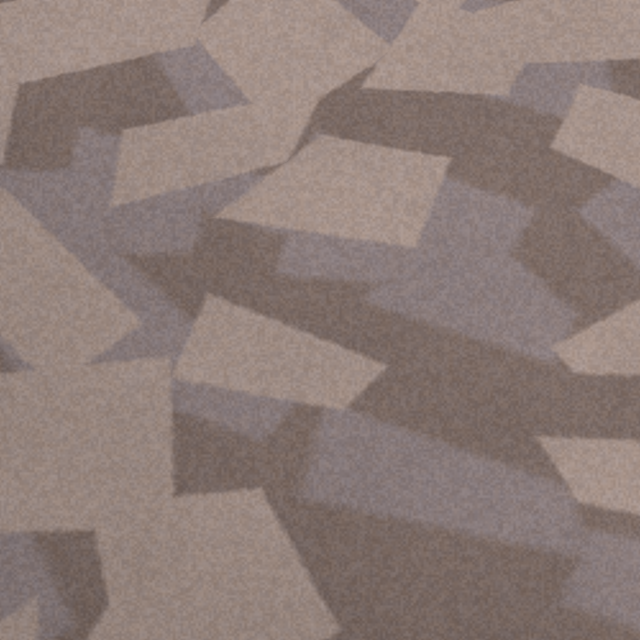
Give the GLSL for this texture, as a three.js fragment shader.

```glsl
// Worn carpet of overlapping pale and blue-grey angular patches on brown, seen at a slant.
varying vec2 vUv;

const vec3 BROWN = vec3(0.468, 0.405, 0.382);
const vec3 BLUE_GREY = vec3(0.520, 0.468, 0.468);
const vec3 PALE = vec3(0.615, 0.545, 0.515);

const float CELL_SIZE = 0.32;       // spacing of patches
const float PALE_CHANCE = 0.86;
const float BLUE_CHANCE = 0.66;
const float PALE_SOFTNESS = 0.006;
const float BLUE_SOFTNESS = 0.011;
const float NEAR_DEPTH = 1.2;       // perspective divisor at the bottom
const float TILT = 0.42;            // how much it shrinks towards the top
const float GRAIN_SCALE = 250.0;
const float GRAIN_STRENGTH = 0.095;
const float TINT_STRENGTH = 0.028;
const float MOTTLE_STRENGTH = 0.045;

float hash(vec2 p) {
  vec3 q = fract(vec3(p.xyx) * 0.1031);
  q += dot(q, q.yzx + 33.33);
  return fract((q.x + q.y) * q.z);
}

float valueNoise(vec2 p) {
  vec2 cell = floor(p);
  vec2 f = fract(p);
  f = f * f * (3.0 - 2.0 * f);
  float low = mix(hash(cell), hash(cell + vec2(1.0, 0.0)), f.x);
  float high = mix(hash(cell + vec2(0.0, 1.0)), hash(cell + 1.0), f.x);
  return mix(low, high, f.y);
}

// Distance to a skewed four-sided patch around the origin, in cell units
float patchDistance(vec2 p, vec2 id) {
  float heading = mix(-0.85, 0.38, hash(id + 5.3));
  float halfLength = mix(0.36, 0.74, hash(id + 11.7));
  float halfWidth = mix(0.16, 0.46, hash(id + 17.1));
  float d = -10.0;
  for (int side = 0; side < 4; side++) {
    float k = float(side);
    float skew = 0.75 * (hash(id + 23.9 + k * 7.3) - 0.5);
    float angle = heading + k * 1.5708 + skew;
    float reach = mod(k, 2.0) < 0.5 ? halfLength : halfWidth;
    d = max(d, dot(p, vec2(cos(angle), sin(angle))) - reach);
  }
  return d;
}

// Distance to the union of patches scattered on a jittered grid
float scatteredPatches(vec2 p, float chance, float seed) {
  vec2 g = p / CELL_SIZE;
  vec2 home = floor(g);
  float d = 10.0;
  for (int y = -1; y <= 1; y++) {
    for (int x = -1; x <= 1; x++) {
      vec2 cell = home + vec2(float(x), float(y));
      vec2 id = cell + seed;
      if (hash(id) < chance) {
        vec2 jitter = vec2(hash(id + 31.3), hash(id + 47.9));
        vec2 center = cell + mix(vec2(0.12), vec2(0.88), jitter);
        d = min(d, patchDistance(g - center, id));
      }
    }
  }
  return d * CELL_SIZE;
}

float coverage(float d, float softness) {
  return 1.0 - smoothstep(-softness, softness, d);
}

void main() {
  // Lay the floor back in perspective
  float depth = NEAR_DEPTH - TILT * vUv.y;
  vec2 ground = vec2(vUv.x - 0.5, vUv.y) / depth;

  // Slight fibre wobble along the patch edges
  vec2 fibre = vec2(valueNoise(vUv * 110.0), valueNoise(vUv * 110.0 + 71.0)) - 0.5;
  ground += fibre * 0.004;

  // Patches
  float blue = coverage(scatteredPatches(ground, BLUE_CHANCE, 137.0), BLUE_SOFTNESS);
  float pale = coverage(scatteredPatches(ground, PALE_CHANCE, 59.0), PALE_SOFTNESS);
  vec3 color = mix(BROWN, BLUE_GREY, blue);
  color = mix(color, PALE, pale);

  // Uneven light, dimmer at the lower left
  color *= mix(0.93, 1.05, smoothstep(0.0, 1.5, vUv.x + vUv.y));
  color *= 1.0 + MOTTLE_STRENGTH * (valueNoise(vUv * 9.0 + 13.0) - 0.5);

  // Pile grain with faint colour flecks
  float fine = valueNoise(vUv * GRAIN_SCALE) - 0.5;
  float coarse = valueNoise(vUv * GRAIN_SCALE * 0.42 + 91.0) - 0.5;
  float tint = valueNoise(vUv * GRAIN_SCALE * 0.5 + 203.0) - 0.5;
  color += GRAIN_STRENGTH * (0.7 * fine + 0.3 * coarse);
  color += TINT_STRENGTH * tint * vec3(0.4, -0.2, -1.0);

  gl_FragColor = vec4(color, 1.0);
}
```
